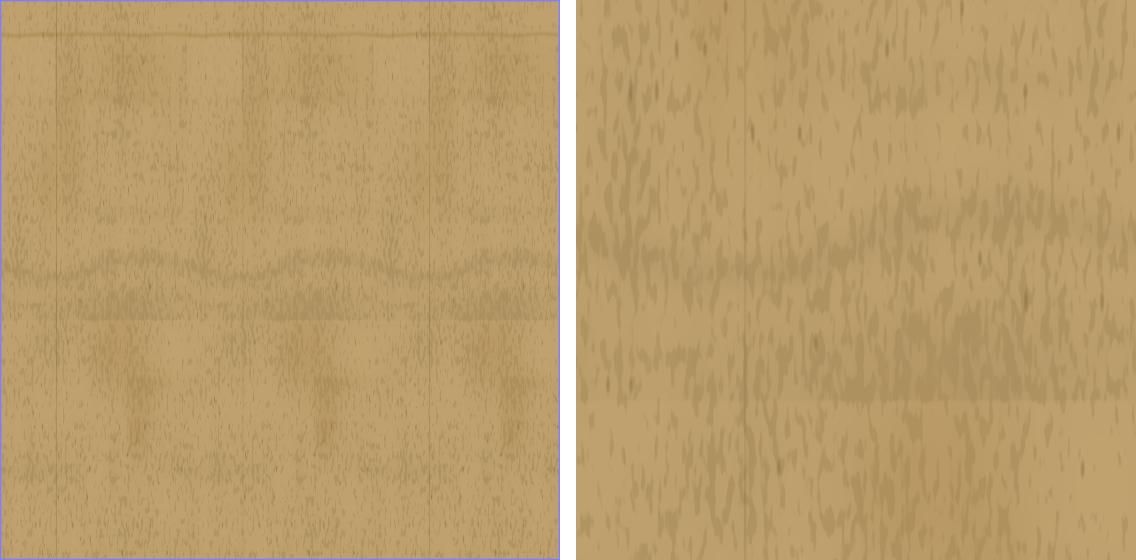
Left: the whole. Right: its middle third, enlarged.
Give the GLSL for this texture, as a WebGL 1 fragment shader.

```glsl
precision highp float;
// Pale wood veneer: one tall tile repeated three times across and once down.
// Stretched periodic gradient noise makes the fibres; soft stains raise their
// density, and seams, flecks and a thin blue frame are laid on top.

uniform vec2 u_resolution;

const float COLUMNS = 3.0;
const float FRAME_WIDTH = 0.0025;    // fraction of the canvas
const float SEAM_WIDTH = 0.0016;     // fraction of the canvas
const float SEAM_U = 0.302;          // position across the tile
const float PLANK_TOP = 0.065;       // positions down the tile
const float SHEET_END = 0.573;
const float FIBRE_THRESHOLD = 0.24;
const vec2 FIBRE_FREQ = vec2(72.0, 52.0);
const vec2 FLECK_GRID = vec2(24.0, 40.0);

const vec3 LIGHT_WOOD = vec3(0.742, 0.628, 0.428);
const vec3 DARK_WOOD = vec3(0.690, 0.580, 0.380);
const vec3 BROWN_STAIN = vec3(0.660, 0.515, 0.290);
const vec3 GREY_STAIN = vec3(0.655, 0.550, 0.370);
const vec3 PALE_PLANK = vec3(0.760, 0.645, 0.445);
const vec3 FLECK_COLOR = vec3(0.500, 0.390, 0.220);
const vec3 FRAME_COLOR = vec3(0.50, 0.50, 1.00);

float hash(vec2 p) {
  vec3 q = fract(vec3(p.xyx) * 0.1031);
  q += dot(q, q.yzx + 33.33);
  return fract((q.x + q.y) * q.z);
}

float cornerDot(vec2 cell, vec2 offset, float period) {
  float angle = 6.2832 * hash(vec2(mod(cell.x, period), cell.y) + period);
  return dot(vec2(cos(angle), sin(angle)), offset);
}

// Gradient noise that wraps across the tile; freq.x must be whole.
float noise(vec2 p, vec2 freq) {
  p *= freq;
  vec2 i = floor(p), f = fract(p);
  vec2 w = f * f * f * (f * (f * 6.0 - 15.0) + 10.0);
  vec2 e = vec2(1.0, 0.0);
  float a = cornerDot(i, f, freq.x);
  float b = cornerDot(i + e.xy, f - e.xy, freq.x);
  float c = cornerDot(i + e.yx, f - e.yx, freq.x);
  float d = cornerDot(i + e.xx, f - e.xx, freq.x);
  return mix(mix(a, b, w.x), mix(c, d, w.x), w.y);
}

// Soft elliptical blot, wrapped across the tile.
float stain(vec2 p, vec2 center, vec2 radius) {
  vec2 d = p - center;
  d.x = fract(d.x + 0.5) - 0.5;
  d /= radius;
  return exp(-dot(d, d));
}

float brownStains(vec2 p) {
  float s = 0.45 * stain(p, vec2(0.25, 0.33), vec2(0.06, 0.08));
  s += 0.40 * stain(p, vec2(0.37, 0.25), vec2(0.07, 0.14));
  s += 0.40 * stain(p, vec2(0.72, 0.12), vec2(0.26, 0.06));
  s += 0.30 * stain(p, vec2(0.60, 0.175), vec2(0.30, 0.012));
  s += 0.55 * stain(p, vec2(0.64, 0.62), vec2(0.14, 0.07));
  s += 0.40 * stain(p, vec2(0.83, 0.685), vec2(0.12, 0.014));
  s += 0.45 * stain(p, vec2(0.76, 0.73), vec2(0.08, 0.06));
  return s + 0.50 * stain(p, vec2(0.735, 0.78), vec2(0.04, 0.03));
}

float greyStains(vec2 p) {
  float wave = 0.478 + 0.018 * cos(6.2832 * (p.x - 0.25));
  float s = 0.60 * stain(p, vec2(p.x, wave), vec2(1.0, 0.014));
  s += 0.40 * stain(p, vec2(0.70, 0.38), vec2(0.30, 0.014));
  s += 0.30 * stain(p, vec2(0.10, 0.84), vec2(0.25, 0.012));
  s += 0.40 * stain(p, vec2(0.60, 0.85), vec2(0.02, 0.06));
  float sheet = smoothstep(0.49, 0.55, p.y) * (1.0 - smoothstep(SHEET_END - 0.003, SHEET_END + 0.001, p.y));
  return s + sheet * (0.25 + 0.55 * stain(p, vec2(0.66, 0.56), vec2(0.20, 0.06)));
}

// Sparse dark slivers, more frequent near the bottom.
float flecks(vec2 p) {
  vec2 cell = floor(p * FLECK_GRID);
  float r = hash(cell + 7.0);
  vec2 center = vec2(0.25 + 0.5 * hash(cell + 19.0), 0.5);
  vec2 d = (fract(p * FLECK_GRID) - center) / vec2(0.13, 0.20 + 0.25 * hash(cell + 31.0));
  float chance = 0.05 + 0.14 * smoothstep(0.6, 1.0, p.y);
  return step(r, chance) * (1.0 - smoothstep(0.2, 1.0, length(d)));
}

void main() {
  vec2 uv = gl_FragCoord.xy / u_resolution;
  float pixel = 1.0 / min(u_resolution.x, u_resolution.y);
  vec2 p = vec2(fract(uv.x * COLUMNS), 1.0 - uv.y);
  float column = floor(uv.x * COLUMNS);

  // Stains with ragged edges
  vec2 ragged = p + vec2(0.02, 0.008) * noise(p, vec2(18.0, 24.0));
  ragged.y += 0.006 * noise(p, vec2(5.0, 9.0));
  float brown = brownStains(ragged);
  float grey = greyStains(vec2(ragged.x, mix(ragged.y, p.y, smoothstep(0.53, 0.56, p.y))));

  // Fibres, denser inside the stains
  float mottle = 0.25 * noise(p, vec2(4.0, 9.0)) + 0.25 * noise(p, vec2(16.0, 4.0));
  float fibre = noise(p, FIBRE_FREQ) + 0.5 * noise(p, FIBRE_FREQ * 2.0);
  float density = mottle + 0.28 * brown + 0.40 * grey - FIBRE_THRESHOLD;
  vec3 color = mix(LIGHT_WOOD, DARK_WOOD, smoothstep(-0.15, 0.15, fibre + density));
  color = mix(color, BROWN_STAIN, clamp(0.50 * brown, 0.0, 0.7));
  color = mix(color, GREY_STAIN, clamp(0.45 * grey, 0.0, 0.6));
  color *= 1.0 - 0.06 * mottle;

  // Pale plank end and the joint above it
  float plank = smoothstep(0.0, 0.012, p.x) * (1.0 - smoothstep(SEAM_U - 0.012, SEAM_U, p.x));
  plank *= smoothstep(PLANK_TOP, PLANK_TOP + 0.004, p.y) * (1.0 - smoothstep(0.13, 0.23, p.y));
  color = mix(color, PALE_PLANK, 0.55 * plank);
  float joint = stain(p, vec2(p.x, PLANK_TOP - 0.003 + 0.004 * noise(p, vec2(6.0, 3.0))), vec2(1.0, 0.004));
  color = mix(color, BROWN_STAIN, 0.45 * joint);

  // Vertical seam, weakest in the middle column, and flecks
  float seamDistance = abs(p.x - SEAM_U) / COLUMNS;
  float seam = 1.0 - smoothstep(0.5 * SEAM_WIDTH - 0.5 * pixel, 0.5 * SEAM_WIDTH + 0.5 * pixel, seamDistance);
  seam *= (0.22 + 0.22 * abs(column - 1.0)) * (0.8 + 0.6 * noise(p, vec2(2.0, 24.0)));
  color = mix(color, FLECK_COLOR, max(seam, 0.42 * flecks(p)));

  // Frame
  vec2 edge = min(uv, 1.0 - uv);
  float frame = 1.0 - smoothstep(FRAME_WIDTH - 0.5 * pixel, FRAME_WIDTH + 0.5 * pixel, min(edge.x, edge.y));
  gl_FragColor = vec4(mix(color, FRAME_COLOR, frame), 1.0);
}
```
